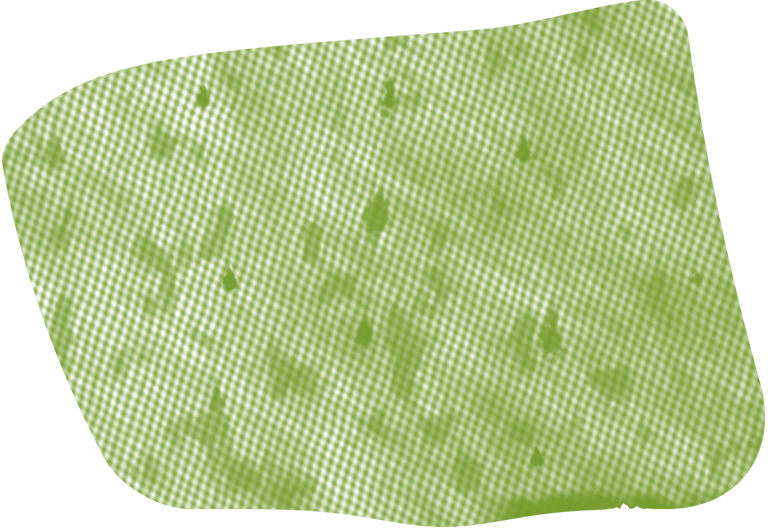
This texture is drawn by a WebGL 1 fragment shader. Its source:

```glsl
precision highp float;
// A patch of green twill cloth with wavy outline on white: a skewed lattice of
// soft light dashes, shaded by drifting noise, diagonal streaks and drop stains.
// The outline joins four boundary curves with rounded corners.

uniform vec2 u_resolution;

#define DYE vec3(0.46, 0.61, 0.175)
#define PAPER vec3(1.0)
#define WARP_AXIS vec2(55.0, -16.0)
#define ROW_AXIS vec2(33.0, 54.0)
#define WEAVE_CONTRAST 0.74
#define LIGHT_TONE 0.46
#define SHADE_DEPTH 0.16
#define MOTTLE 0.42
#define STAIN_SIZE 0.034
#define STAIN_COUNT 11

const float TAU = 6.28318;

float hash(vec2 p) {
  vec3 q = fract(vec3(p.xyx) * 0.1031);
  q += dot(q, q.yzx + 33.33);
  return fract((q.x + q.y) * q.z);
}

float noise(vec2 p) {
  vec2 i = floor(p);
  vec2 f = fract(p);
  f = f * f * (3.0 - 2.0 * f);
  return mix(mix(hash(i), hash(i + vec2(1.0, 0.0)), f.x),
             mix(hash(i + vec2(0.0, 1.0)), hash(i + 1.0), f.x), f.y);
}

float fbm(vec2 p) {
  float sum = 0.0;
  float gain = 0.53;
  for (int i = 0; i < 4; i++) {
    sum += gain * noise(p);
    p = mat2(1.6, 1.2, -1.2, 1.6) * p + 7.3;
    gain *= 0.5;
  }
  return sum;
}

float bell(float x) { return exp(-x * x); }

// Intersection of two edges with a rounded corner
float roundCorner(float a, float b, float r) {
  vec2 c = vec2(a, b) + r;
  return min(max(c.x, c.y), 0.0) + length(max(c, 0.0)) - r;
}

// Lower hem, with a small frayed notch
float hem(float x) {
  float fray = 0.014 * noise(vec2(x * 150.0, 3.0)) * bell((x - 1.19) * 40.0);
  return 0.036 - 0.034 * bell((x - 0.84) / 0.17) + fray;
}

// Signed distance to the cloth outline, negative inside
float outline(vec2 p) {
  float rise = 0.034 * smoothstep(0.9, 1.25, p.x);
  float top = p.y - (0.876 + 0.075 * p.x - 0.16 * exp(-8.0 * p.x) + rise);
  float bottom = hem(p.x) - p.y;
  float drop = 0.716 - p.y;
  float left = (drop * (0.155 + 0.313 * drop) - p.x) * 0.92;
  float depth = 1.0 - p.y;
  float right = (p.x - 1.295 - depth * (0.12 + 0.11 * depth)) * 0.96;
  return max(max(roundCorner(top, right, 0.075), roundCorner(top, left, 0.03)),
             max(roundCorner(bottom, right, 0.24), roundCorner(bottom, left, 0.1)));
}

// Ragged drops with a tail tapering upwards
float stains(vec2 p) {
  float ragged = (fbm(p * 45.0) - 0.5) * 1.3;
  float cover = 0.0;
  for (int i = 0; i < STAIN_COUNT; i++) {
    float k = float(i);
    vec2 center = fract(vec2(0.72, 0.78) + k * vec2(0.7549, 0.5698));
    center = vec2(0.1, 0.08) + center * vec2(1.24, 0.8);
    float size = STAIN_SIZE * mix(0.35, 1.0, hash(vec2(k, 5.0)));
    vec2 q = (p - center) / size;
    q.x += q.y * 0.3 * (hash(vec2(k, 9.0)) - 0.5);
    float tail = max(q.y, 0.0);
    q = vec2(q.x * (1.15 + 0.7 * tail), q.y > 0.0 ? q.y * 0.45 : q.y);
    float strength = mix(0.55, 1.0, hash(vec2(k, 2.0)));
    cover = max(cover, strength * (1.0 - smoothstep(0.55, 1.25, length(q) + ragged)));
  }
  return cover;
}

// Dye-free fraction of the cloth: 0 is solid dye, 1 is bare white
float clothLight(vec2 p) {
  vec2 wobble = vec2(noise(p * 22.0), noise(p * 22.0 + 40.0)) - 0.5;
  vec2 cell = vec2(dot(p, WARP_AXIS), dot(p, ROW_AXIS)) + 0.25 * wobble;
  float weave = 0.62 * cos(TAU * cell.x) + 0.38 * cos(TAU * cell.y);

  float shade = smoothstep(0.5, 1.6, 0.9 * p.x + 0.45 * (1.0 - p.y));
  float drift = fbm(vec2(p.x * 9.0 + p.y * 2.0, p.y * 5.0)) - 0.5;
  float streak = noise(cell * vec2(0.07, 0.6)) - 0.5;
  float grain = noise(cell * 1.1 + 20.0) - 0.5;
  float tone = LIGHT_TONE - SHADE_DEPTH * shade + MOTTLE * drift
             + 0.13 * streak + 0.12 * grain;

  float blotch = smoothstep(0.59, 0.76, fbm(vec2(p.x * 17.0 + 3.0, p.y * 11.0)));
  float ragged = 0.08 * (fbm(p * 22.0) - 0.5);
  float pool = 1.0 - smoothstep(0.0, 0.055, p.y - hem(p.x) + ragged);
  pool *= smoothstep(0.85, 1.0, p.x);
  tone *= (1.0 - 0.55 * blotch) * (1.0 - 0.95 * max(stains(p), pool));
  return clamp(tone * (1.0 + WEAVE_CONTRAST * weave), 0.01, 0.94);
}

void main() {
  vec2 p = gl_FragCoord.xy / u_resolution.y;
  float soft = max(0.0015, 0.75 / u_resolution.y);
  float inside = 1.0 - smoothstep(-soft, soft, outline(p));
  vec3 cloth = mix(DYE, PAPER, clothLight(p));
  gl_FragColor = vec4(mix(PAPER, cloth, inside), 1.0);
}
```
